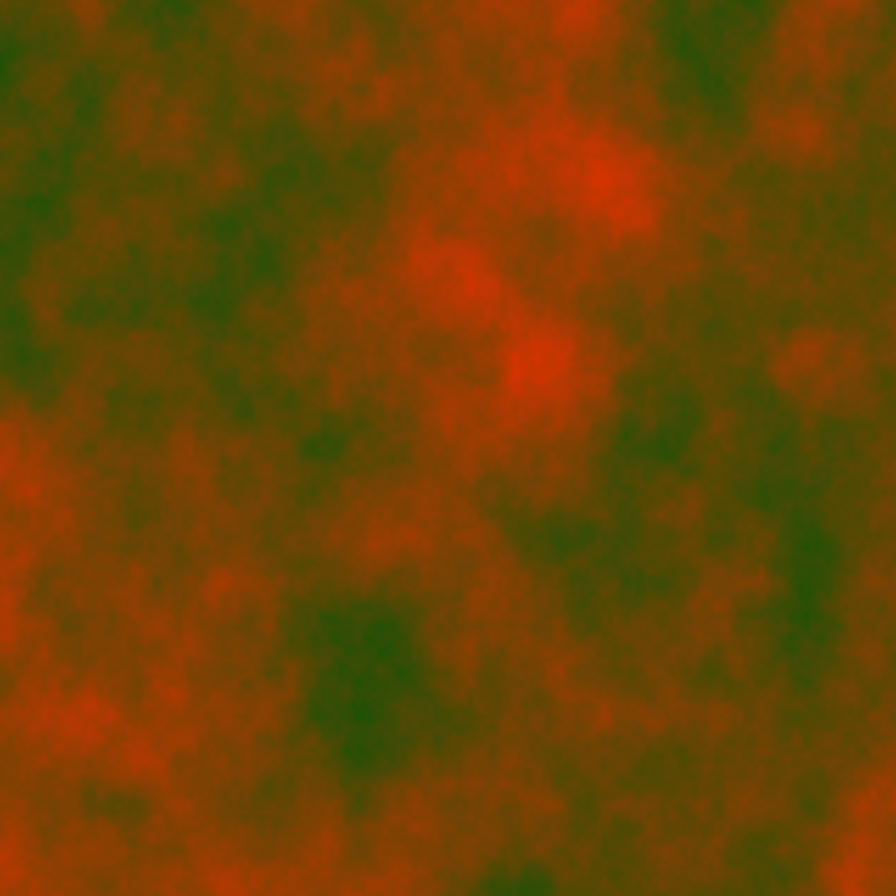
A three.js fragment shader for this texture:

```glsl
// Soft cloudy blend of moss green and rust red, made with fractal value noise.
#define BASE_CELLS 5.0
#define OCTAVES 6
#define LACUNARITY 2.0
#define GAIN 0.64
#define CONTRAST 1.17
#define BALANCE 0.484
#define SEED vec2(17.0, 43.0)
#define MOSS vec3(0.0, 0.335, 0.025)
#define RUST vec3(1.0, 0.172, 0.0)

varying vec2 vUv;

float hash(vec2 p) {
  return fract(sin(dot(p, vec2(12.9898, 78.233))) * 43758.5453);
}

// Smoothly interpolated lattice noise, 0 to 1
float valueNoise(vec2 p) {
  vec2 cell = floor(p);
  vec2 f = fract(p);
  vec2 blend = f * f * (3.0 - 2.0 * f);
  float bottom = mix(hash(cell), hash(cell + vec2(1.0, 0.0)), blend.x);
  float top = mix(hash(cell + vec2(0.0, 1.0)), hash(cell + vec2(1.0, 1.0)), blend.x);
  return mix(bottom, top, blend.y);
}

// Weighted sum of octaves, normalised to 0 to 1
float fbm(vec2 p) {
  float sum = 0.0;
  float total = 0.0;
  float amplitude = 1.0;
  for (int i = 0; i < OCTAVES; i++) {
    sum += amplitude * valueNoise(p);
    total += amplitude;
    p = p * LACUNARITY + SEED;
    amplitude *= GAIN;
  }
  return sum / total;
}

void main() {
  float cloud = fbm(vUv * BASE_CELLS + SEED);
  float rustiness = clamp(BALANCE + (cloud - 0.5) * CONTRAST, 0.08, 0.82);
  gl_FragColor = vec4(mix(MOSS, RUST, rustiness), 1.0);
}
```
